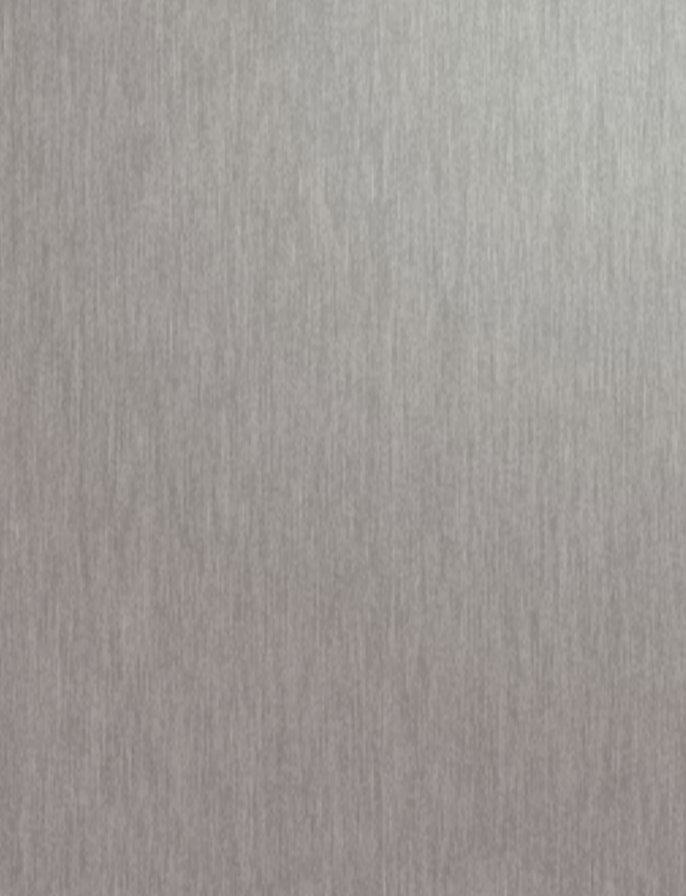
Reproduce this texture procedurally as a WebGL 2 fragment shader.

```glsl
#version 300 es
precision highp float;
// Vertically brushed metal: a soft glow in the upper right over warm grey,
// crossed by layers of stretched cell noise for the brushed fibres
// and by scattered thin scratches placed one per cell.
uniform vec2 u_resolution;
out vec4 fragColor;

float hash(vec2 p) {
    vec3 q = fract(vec3(p.xyx) * 0.1031);
    q += dot(q, q.yzx + 33.33);
    return fract((q.x + q.y) * q.z);
}

// One column of smoothly varying values, shifted by a random phase
float column(float id, float y, float seed) {
    y += 17.0 * hash(vec2(id, seed));
    float cell = floor(y);
    float a = hash(vec2(id + seed, cell));
    float b = hash(vec2(id + seed, cell + 1.0));
    return mix(a, b, smoothstep(0.0, 1.0, y - cell)) - 0.5;
}

// Neighbouring columns blended into fibres; density sets cells per unit
float fibres(vec2 p, vec2 density, float seed) {
    p *= density;
    float id = floor(p.x);
    return mix(column(id, p.y, seed), column(id + 1.0, p.y, seed),
               smoothstep(0.0, 1.0, p.x - id));
}

// Short thin strokes, one in each tall cell, mostly lighter than the metal
float scratches(vec2 p) {
    vec2 density = vec2(85.0, 14.0);
    vec2 home = floor(p * density);
    float sum = 0.0;
    for (int j = -1; j <= 1; j++) {
        for (int i = -1; i <= 1; i++) {
            vec2 cell = home + vec2(i, j);
            vec2 jitter = vec2(hash(cell + 3.7), hash(cell + 51.3));
            vec2 d = p - (cell + jitter) / density;
            float halfLength = mix(0.008, 0.045, hash(cell + 91.1));
            float strength = hash(cell + 137.9);
            strength = strength < 0.25 ? -0.5 : strength * strength;
            float across = exp(-d.x * d.x / (0.0013 * 0.0013));
            float along = 1.0 - smoothstep(0.3, 1.0, abs(d.y) / halfLength);
            sum += strength * across * along;
        }
    }
    return sum;
}

void main() {
    vec2 p = gl_FragCoord.xy / u_resolution.y;

    // Broad light: slow vertical ramp, corner glow and faint clouding
    vec2 toGlow = p - vec2(0.70, 0.93);
    float light = mix(0.577, 0.600, p.y);
    light += 0.115 * exp(-dot(toGlow, toGlow) / 0.24);
    light += 0.003 * sin(9.0 * p.x + 4.0 * p.y) * sin(7.0 * p.y - 3.0 * p.x + 1.0);

    // Warm in the shade, neutral in the glow
    vec3 colour = mix(vec3(0.58, 0.55, 0.54), vec3(0.70, 0.70, 0.68),
                      (light - 0.58) / 0.12);

    // Brushed relief, from faint long bands down to crisp grain
    float relief = 0.010 * fibres(p, vec2(70.0, 3.0), 5.0);
    relief += 0.026 * fibres(p, vec2(200.0, 9.0), 23.0);
    relief += 0.056 * fibres(p, vec2(310.0, 28.0), 47.0);
    relief += 0.058 * fibres(p, vec2(330.0, 190.0), 71.0);
    relief += 0.040 * scratches(p) - 0.003;

    fragColor = vec4(colour + relief, 1.0);
}
```
